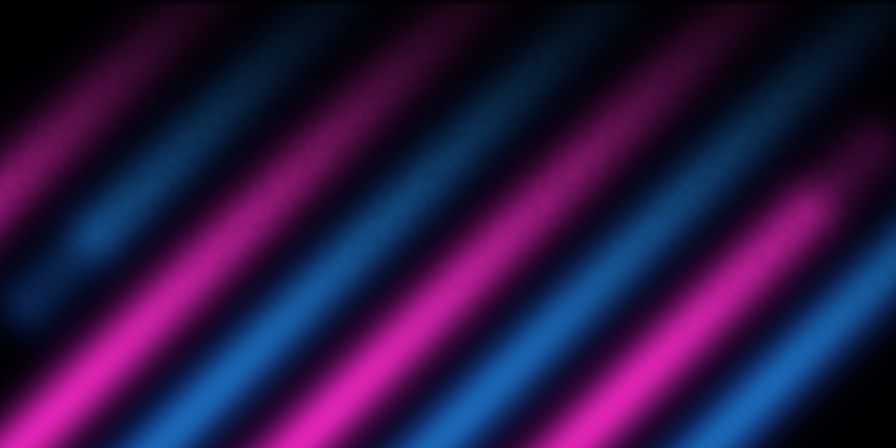
This background is drawn by a WebGL 2 fragment shader. Its source:

```glsl
#version 300 es
precision highp float;
// Eight soft diagonal light beams, alternating magenta and blue, on black.
// Each beam is a faint long capsule plus a brighter shorter one with a Gaussian
// profile; all of them fade toward the top and carry a slight mottle.
uniform vec2 u_resolution;
out vec4 fragColor;

float hash(vec2 p) {
    vec3 q = fract(p.xyx * vec3(0.1031, 0.1030, 0.0973));
    q += dot(q, q.yzx + 33.33);
    return fract((q.x + q.y) * q.z);
}

float valueNoise(vec2 p) {
    vec2 cell = floor(p), f = fract(p);
    f = f * f * (3.0 - 2.0 * f);
    return mix(mix(hash(cell), hash(cell + vec2(1, 0)), f.x),
               mix(hash(cell + vec2(0, 1)), hash(cell + vec2(1, 1)), f.x), f.y);
}

// Gaussian glow around a segment that runs along the beam axis
float capsuleGlow(float across, float along, float start, float end) {
    float beyond = max(max(start - along, along - end), 0.0);
    return exp(-(across * across + beyond * beyond) / 0.0051);
}

void main() {
    // Height is one unit; axes turned by 45 degrees
    vec2 p = gl_FragCoord.xy / u_resolution.y;
    float across = (p.x - p.y) * 0.70711;
    float along = (p.x + p.y) * 0.70711;

    // Alternating beams; the second and seventh have visible rounded ends
    vec3 light = vec3(0.0);
    for (int i = 0; i < 8; i++) {
        float offset = across - (0.045 + 0.307 * float(i - 2)) * 0.70711;
        vec2 starts = i == 1 ? vec2(0.28, 0.50) : vec2(-2.0);
        vec2 ends = i == 6 ? vec2(1.85, 1.64) : vec2(4.0);
        float glow = 0.45 * capsuleGlow(offset, along, starts.x, ends.x)
                   + 0.55 * capsuleGlow(offset, along, starts.y, ends.y);
        vec3 magenta = vec3(0.87, 0.14, 0.70);
        vec3 blue = vec3(0.10, 0.40, 0.70);
        // Green falls off faster, which leaves purple and navy fringes
        light += (i % 2 == 0 ? magenta : blue) * pow(vec3(glow), vec3(1.0, 1.2, 0.9));
    }

    // Fade with height, with mottle strongest in the dimmer upper part
    float fade = 1.0 - smoothstep(0.05, 1.25, p.y);
    float mottle = valueNoise(p * 70.0) + 0.5 * valueNoise(p * 150.0) - 0.75;
    light *= fade * (1.0 + 0.10 * mottle * smoothstep(0.1, 0.7, p.y));

    // Thin dark line along the top edge
    light *= 1.0 - 0.6 * smoothstep(0.988, 0.996, p.y);
    fragColor = vec4(light + vec3(0.0, 0.0, 0.008), 1.0);
}
```
